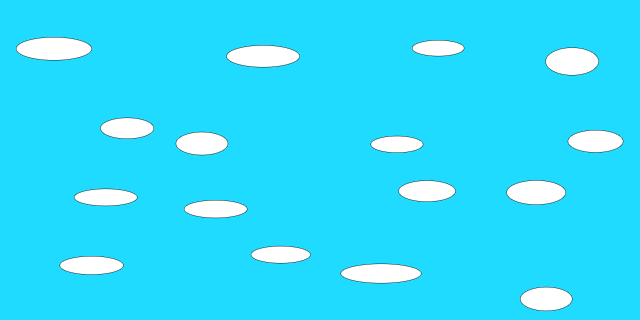
A WebGL 2 fragment shader for this pattern:

```glsl
#version 300 es
precision highp float;

uniform vec2 u_resolution;
out vec4 fragColor;

// Lengths are fractions of the canvas height
const vec3 SKY = vec3(0.12, 0.86, 1.0);
const vec3 WHITE = vec3(1.0);
const vec3 OUTLINE = vec3(0.05, 0.06, 0.07);
const vec2 CELL = vec2(0.5, 0.25);
const vec2 MIN_RADII = vec2(0.081, 0.022);
const vec2 MAX_RADII = vec2(0.133, 0.043);
const float MARGIN = 0.014;
const float LINE_WIDTH = 0.0014;
const uint SEED = 17u;

// Integer hash giving two values from 0 to 1
vec2 hash2(ivec2 cell, uint salt) {
    uvec3 v = uvec3(uvec2(cell), salt + SEED) * 1664525u + 1013904223u;
    v.x += v.y * v.z;
    v.y += v.z * v.x;
    v.z += v.x * v.y;
    v ^= v >> 16u;
    v.x += v.y * v.z;
    v.y += v.z * v.x;
    return vec2(v.xy >> 16u) / 65535.0;
}

// First-order signed distance to an ellipse
float ellipseDistance(vec2 p, vec2 radii) {
    vec2 q = p / radii;
    float slope = 2.0 * length(q / radii);
    return (dot(q, q) - 1.0) / max(slope, 1e-4);
}

// Each cell holds one ellipse, placed so that it stays inside
float scatteredEllipses(vec2 p) {
    ivec2 cell = ivec2(floor(p / CELL));
    vec2 size = hash2(cell, 1u);
    size.x *= size.x;
    vec2 radii = mix(MIN_RADII, MAX_RADII, size);
    vec2 reach = radii + MARGIN;
    vec2 center = mix(reach, CELL - reach, hash2(cell, 2u));
    return ellipseDistance(p - vec2(cell) * CELL - center, radii);
}

float coverage(float distance, float pixel) {
    return clamp(0.5 - distance / pixel, 0.0, 1.0);
}

void main() {
    float pixel = 1.0 / u_resolution.y;
    float d = scatteredEllipses(gl_FragCoord.xy * pixel);

    // Hairline rim first, then the white fill inside it
    float halfLine = 0.5 * LINE_WIDTH;
    vec3 color = mix(SKY, OUTLINE, coverage(d - halfLine, pixel));
    color = mix(color, WHITE, coverage(d + halfLine, pixel) / max(coverage(d - halfLine, pixel), 1e-4));
    fragColor = vec4(color, 1.0);
}
```
